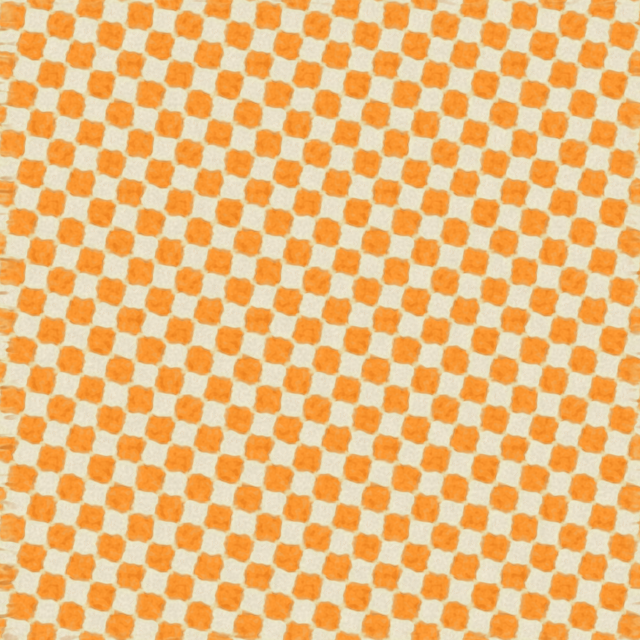
This texture is drawn by a three.js fragment shader. Its source:

```glsl
// Tilted orange and cream checkerboard, hand-painted, tiling five times across and down.
varying vec2 vUv;

const float REPEATS = 5.0;
const vec3 CREAM = vec3(0.912, 0.880, 0.795);
const vec3 BLUSH = vec3(0.915, 0.825, 0.700);
const vec3 PALE_GREEN = vec3(0.915, 0.910, 0.735);
const vec3 TAN = vec3(0.905, 0.655, 0.375);
const vec3 BROWN = vec3(0.760, 0.490, 0.230);
const vec3 ORANGE = vec3(0.985, 0.592, 0.190);
const vec3 DEEP_ORANGE = vec3(0.940, 0.525, 0.135);
const vec3 SOFT_ORANGE = vec3(0.965, 0.635, 0.285);

// Random gradient direction for a lattice point
vec2 hashGradient(vec2 p) {
  vec3 h = fract(vec3(p.xyx) * vec3(0.1031, 0.1030, 0.0973));
  h += dot(h, h.yzx + 33.33);
  float angle = 6.2832 * fract((h.x + h.y) * h.z);
  return vec2(cos(angle), sin(angle));
}

float cornerValue(vec2 cell, vec2 local, vec2 corner, float period) {
  return dot(hashGradient(mod(cell + corner, period)), local - corner);
}

// Gradient noise that wraps after the given period
float gradientNoise(vec2 p, float period) {
  vec2 cell = floor(p);
  vec2 f = p - cell;
  vec2 w = f * f * f * (f * (f * 6.0 - 15.0) + 10.0);
  float low = mix(cornerValue(cell, f, vec2(0.0, 0.0), period),
                  cornerValue(cell, f, vec2(1.0, 0.0), period), w.x);
  float high = mix(cornerValue(cell, f, vec2(0.0, 1.0), period),
                   cornerValue(cell, f, vec2(1.0, 1.0), period), w.x);
  return mix(low, high, w.y);
}

// Noise repeated in every tile
float tileNoise(vec2 tile, float frequency) {
  return gradientNoise(tile * frequency, frequency);
}

// Tile coordinates to checker cells: (5,1) and (-1,5) steps close up over one tile
vec2 checkerSpace(vec2 tile) {
  return vec2(5.0 * tile.x - tile.y - 0.1, tile.x + 5.0 * tile.y + 0.015);
}

// Signed distance to the checker edges, positive in orange, pinched at the corners
float checkerDistance(vec2 q, vec2 edge) {
  float odd = mod(floor(q.x) + floor(q.y), 2.0);
  return (odd * 2.0 - 1.0) * edge.x * edge.y / max(length(edge), 0.001);
}

// Blotchy orange paint
vec3 orangePaint(float blotch, float fine) {
  vec3 c = mix(ORANGE, DEEP_ORANGE, smoothstep(0.05, 0.5, blotch + 0.3 * fine));
  return mix(c, SOFT_ORANGE, smoothstep(0.02, 0.5, -blotch + 0.4 * fine));
}

// Creased cream ground
vec3 creamPaint(float blotch, float fine) {
  float crease = smoothstep(0.14, 0.0, abs(fine + 0.2 * blotch));
  vec3 c = mix(CREAM, BLUSH, 0.40 * crease * smoothstep(-0.25, 0.3, blotch));
  return c + 0.035 * fine;
}

// Frayed strip along the canvas border, strongest at the left
float borderWear(vec2 uv, float streak) {
  float side = max(smoothstep(0.035, 0.0, uv.x), 0.7 * smoothstep(0.025, 0.0, 1.0 - uv.x));
  float ends = 0.5 * smoothstep(0.018, 0.0, min(uv.y, 1.0 - uv.y));
  return max(side, ends) * smoothstep(-0.25, 0.4, streak);
}

void main() {
  vec2 tile = vUv * REPEATS;
  float blotch = tileNoise(tile, 17.0);
  float fine = tileNoise(tile + 0.37, 37.0);
  float grain = gradientNoise(vUv * 210.0, 1024.0);
  float drift = gradientNoise(vUv * 43.0, 1024.0);
  float streak = gradientNoise(vUv * vec2(24.0, 95.0), 1024.0);
  float wear = borderWear(vUv, streak);

  // Wavering square edges
  vec2 wobble = vec2(tileNoise(tile + 0.13, 13.0), tileNoise(tile + 0.71, 13.0));
  vec2 q = checkerSpace(tile) + 0.10 * wobble + 0.04 * vec2(fine, blotch);
  q += 0.03 * drift + wear * vec2(0.35, 0.2) * streak;
  vec2 edge = 0.5 - abs(fract(q) - 0.5);
  float d = checkerDistance(q, edge) + 0.012 * grain;

  // Cream, greenish rim, tan outline, orange
  vec3 color = creamPaint(blotch, fine);
  color = mix(color, PALE_GREEN, 0.45 * smoothstep(-0.24, -0.08, d));
  color = mix(color, TAN, smoothstep(-0.095, 0.015, d));
  color = mix(color, orangePaint(blotch, fine), smoothstep(0.0, 0.10, d));

  // Broken dark seam and pale corner knots
  float seam = smoothstep(0.05, 0.0, abs(d - 0.02)) * smoothstep(-0.1, 0.4, blotch + 0.4 * drift);
  color = mix(color, BROWN, 0.35 * seam);
  color = mix(color, PALE_GREEN, 0.70 * smoothstep(0.20, 0.05, length(edge)));

  // Worn border and surface grain
  vec3 worn = mix(PALE_GREEN, BROWN, smoothstep(0.1, 0.5, streak + 0.5 * drift));
  color = mix(color, worn, 0.55 * wear);
  color += 0.03 * grain + 0.02 * drift;
  gl_FragColor = vec4(clamp(color, 0.0, 1.0), 1.0);
}
```
